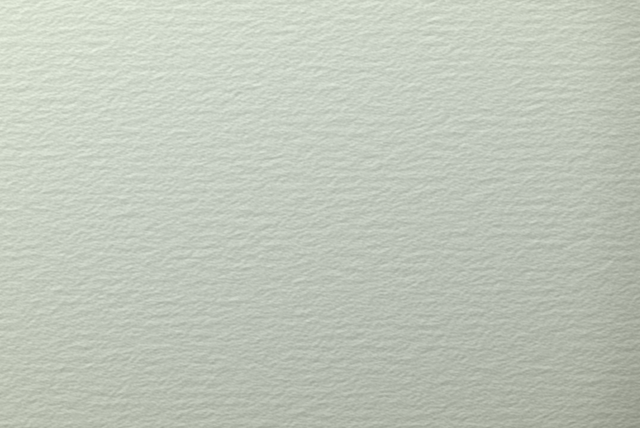
Write a WebGL 2 fragment shader that draws this texture.

```glsl
#version 300 es
precision highp float;
// Pale grey-green laid paper with fine horizontal ribs, lit from the upper left.

#define RIB_COUNT 38.0
#define RIB_HEIGHT 0.15
#define DENT_HEIGHT 0.85
#define FIBRE_HEIGHT 0.85
#define RELIEF 0.165
#define LIGHT_STEP vec2(-0.0006, 0.0013)
#define PAPER vec3(0.755, 0.780, 0.730)
#define FALLOFF vec2(-0.072, 0.128)
#define EDGE_SHADE 0.05
#define GRAIN 0.035

uniform vec2 u_resolution;
out vec4 outColor;

// Random vector in -1..1 for a lattice cell.
vec2 hash2(vec2 cell) {
    uvec2 q = uvec2(ivec2(cell) + 32768);
    uint n = q.x * 1597334677u ^ q.y * 3812015801u;
    n = (n ^ (n >> 16)) * 2246822519u;
    n = (n ^ (n >> 13)) * 3266489917u;
    n ^= n >> 16;
    return vec2(n & 65535u, n >> 16) / 32767.5 - 1.0;
}

// Gradient noise with smooth slopes.
float noise(vec2 p) {
    vec2 i = floor(p), f = p - i;
    vec2 u = f * f * f * (f * (f * 6.0 - 15.0) + 10.0);
    float a = dot(hash2(i), f);
    float b = dot(hash2(i + vec2(1, 0)), f - vec2(1, 0));
    float c = dot(hash2(i + vec2(0, 1)), f - vec2(0, 1));
    float d = dot(hash2(i + vec2(1, 1)), f - vec2(1, 1));
    return mix(mix(a, b, u.x), mix(c, d, u.x), u.y);
}

// Nearly straight ribs whose strength fades in and out along their length.
float ribs(vec2 p) {
    float waver = 0.25 * noise(p * vec2(4.0, 9.0)) + 0.18 * noise(p * vec2(17.0, 24.0) + 31.0);
    float strength = 0.85 + 0.9 * noise(p * vec2(6.0, 21.0) + 57.0);
    return strength * sin(6.28318 * (p.y * RIB_COUNT + waver));
}

// Short, slightly slanted dents between the ribs.
float dents(vec2 p) {
    vec2 slanted = vec2(p.x + 0.1 * p.y, p.y - 0.1 * p.x);
    return noise(slanted * vec2(21.0, 52.0) + 13.0)
         + 0.6 * noise(slanted * vec2(44.0, 84.0) + 71.0);
}

// Fine felt of pressed fibres.
float fibres(vec2 p) {
    vec2 rising = vec2(p.x + 0.35 * p.y, p.y - 0.35 * p.x);
    vec2 level = vec2(p.x, p.y + 0.1 * p.x);
    return 0.65 * noise(rising * vec2(62.0, 118.0) + 5.0)
         + 0.55 * noise(level * vec2(90.0, 160.0) + 43.0);
}

float paperHeight(vec2 p) {
    return RIB_HEIGHT * ribs(p) + DENT_HEIGHT * dents(p) + FIBRE_HEIGHT * fibres(p);
}

void main() {
    vec2 uv = gl_FragCoord.xy / u_resolution;
    vec2 p = gl_FragCoord.xy / u_resolution.y;

    // Slopes facing the light brighten, the others darken.
    float slope = paperHeight(p - LIGHT_STEP) - paperHeight(p + LIGHT_STEP);
    float shade = RELIEF * slope / (1.0 + 0.35 * abs(slope));
    vec2 turned = mat2(0.8, 0.6, -0.6, 0.8) * p;
    shade += GRAIN * noise(turned * vec2(150.0, 225.0) + 91.0);

    // Broad light falloff with darker right edge and corners.
    vec2 centred = uv - 0.5;
    float light = dot(centred, FALLOFF);
    float rightEdge = smoothstep(0.86, 1.0, uv.x);
    float corner = smoothstep(0.55, 0.72, length(centred)) * smoothstep(-0.2, 0.4, centred.x);
    light -= EDGE_SHADE * (0.7 * rightEdge * rightEdge + 0.5 * corner);

    // The right edge leans warm, the rest stays slightly cool.
    float warmth = smoothstep(0.25, 0.75, length(centred));
    vec3 tint = mix(vec3(-0.001, 0.002, 0.007), vec3(0.003, 0.002, -0.008), warmth);
    tint += vec3(0.0, 0.06, 0.03) * light;

    outColor = vec4(clamp(PAPER + tint + light + shade, 0.0, 1.0), 1.0);
}
```
